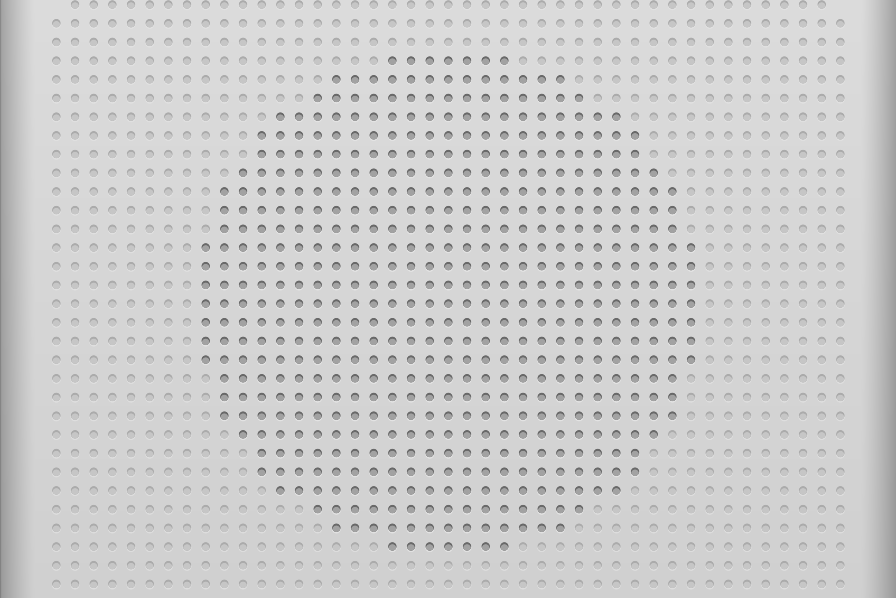
This pattern is drawn by a WebGL 1 fragment shader. Its source:

```glsl
precision highp float;
uniform vec2 u_resolution;

#define GRID vec2(48.0, 32.0)
#define GRID_OFFSET vec2(0.02, 0.24)
#define HOLE_RADIUS 0.225
#define DISC_CENTER vec2(24.0, 16.0)
#define DISC_RADIUS 13.53
#define PLATE_TOP 0.860
#define PLATE_BOTTOM 0.815
#define EDGE_WIDTH 1.9
#define EDGE_DARKNESS 0.27

// Antialiased disc coverage, in grid cells
float disc(vec2 p, float radius) {
    float pixel = GRID.x / u_resolution.x;
    return 1.0 - smoothstep(-0.5 * pixel, 0.5 * pixel, length(p) - radius);
}

// Brushed plate with shaded left and right sides
float plateShade(vec2 cell) {
    float shade = mix(PLATE_TOP, PLATE_BOTTOM, cell.y / GRID.y);
    float edge = min(cell.x, GRID.x - cell.x);
    float falloff = pow(clamp(1.0 - edge / EDGE_WIDTH, 0.0, 1.0), 1.3);
    shade *= 1.0 - EDGE_DARKNESS * falloff;
    float seam = 1.0 - smoothstep(0.02, 0.1, cell.x);
    return shade * (1.0 - 0.15 * seam);
}

// Columns that carry holes; the top row is one column shorter per side
float perforated(vec2 id) {
    float halfSpan = id.y < 0.5 ? 20.5 : 21.5;
    return step(abs(id.x - DISC_CENTER.x), halfSpan);
}

void main() {
    vec2 uv = gl_FragCoord.xy / u_resolution;
    vec2 cell = vec2(uv.x, 1.0 - uv.y) * GRID;
    vec2 id = floor(cell - GRID_OFFSET + 0.5);
    vec2 local = cell - GRID_OFFSET - id;

    float shade = plateShade(cell);
    float present = perforated(id);
    float open = step(length(id - DISC_CENTER), DISC_RADIUS);

    // Lit lower lip, shadowed upper wall, then the hole floor
    float lip = disc(local - vec2(0.0, 0.065), HOLE_RADIUS + 0.015);
    float wall = disc(local, HOLE_RADIUS);
    float base = disc(local - vec2(0.0, 0.085), HOLE_RADIUS - 0.025) * wall;
    float wallShade = mix(0.67, 0.41, open);
    float baseShade = mix(0.775, 0.635, open);

    shade = mix(shade, 0.90, lip * present * mix(0.6, 0.85, open));
    shade = mix(shade, wallShade, wall * present);
    shade = mix(shade, baseShade, base * present);

    gl_FragColor = vec4(vec3(shade), 1.0);
}
```
